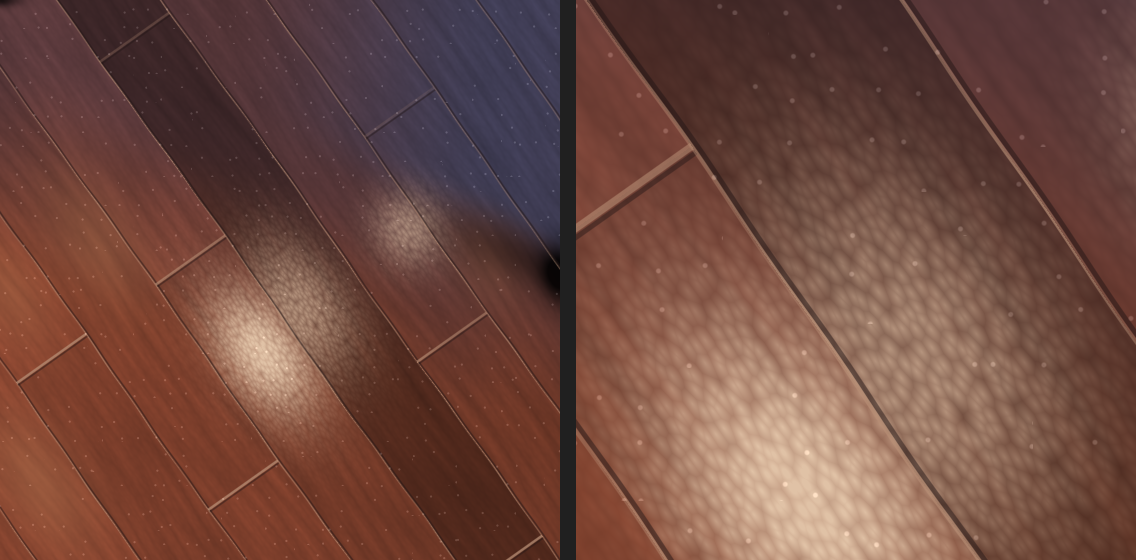
Left, the full canvas; right, a detail of the centre.
This texture is drawn by a WebGL 1 fragment shader. Its source:

```glsl
precision highp float;
uniform vec2 u_resolution;

// Plank layout
const vec2 ACROSS = vec2(0.816, -0.578);
const vec2 ALONG = vec2(0.578, 0.816);
const float PLANK_WIDTH = 0.1523;
const float PLANK_LENGTH = 1.147;
const float SEAM_START = 0.0833;
const float JOINT_START = 0.5755;
const float SEAM_HALF = 0.0012;
const float JOINT_HALF = 0.0022;
const float DARK_ROW = 0.0;
const float GLOSSY_ROW = -1.0;

// Colours
const vec3 MAUVE = vec3(0.34, 0.215, 0.225);
const vec3 RED_BROWN = vec3(0.52, 0.26, 0.18);
const vec3 BLUE_SHADE = vec3(0.25, 0.24, 0.335);
const vec3 AMBER = vec3(0.64, 0.41, 0.28);
const vec3 GLEAM = vec3(0.88, 0.76, 0.65);
const vec3 SEAM_LIGHT = vec3(0.72, 0.56, 0.46);
const vec3 GROOVE = vec3(0.13, 0.08, 0.08);

vec2 hash2(vec2 p) {
  return fract(sin(vec2(dot(p, vec2(127.1, 311.7)), dot(p, vec2(269.5, 183.3)))) * 43758.5);
}

// Distance to the nearest scattered point
float cellular(vec2 p) {
  vec2 cell = floor(p);
  float nearest = 1.5;
  for (int y = -1; y <= 1; y++) {
    for (int x = -1; x <= 1; x++) {
      vec2 g = cell + vec2(float(x), float(y));
      nearest = min(nearest, length(g + hash2(g) - p));
    }
  }
  return nearest;
}

float glow(vec2 p, vec2 center, vec2 radius) {
  vec2 q = (p - center) / radius;
  return exp(-dot(q, q));
}

float line(float dist, float halfWidth, float px) {
  return 1.0 - smoothstep(halfWidth - px, halfWidth + px, abs(dist));
}

void main() {
  vec2 p = gl_FragCoord.xy / u_resolution;
  p.y = 1.0 - p.y;
  float px = 0.8 / min(u_resolution.x, u_resolution.y);

  // Floor coordinates: x across the planks, y along them
  vec2 f = vec2(dot(p, ACROSS), dot(p, ALONG));
  float bend = 0.0015 * sin(f.y * 9.0) + 0.0006 * sin(f.y * 41.0);
  float across = (f.x + bend - SEAM_START) / PLANK_WIDTH;
  float row = floor(across);
  float seam = (fract(across + 0.5) - 0.5) * PLANK_WIDTH;

  // End joints staggered by thirds of a plank
  float stagger = mod(1.0 - abs(row + 2.0), 3.0) / 3.0;
  float along = (f.y - JOINT_START) / PLANK_LENGTH - stagger;
  float joint = (fract(along + 0.5) - 0.5) * PLANK_LENGTH;
  vec2 plank = vec2(row, floor(along));

  // Warm and cold light
  float drift = 0.025 * sin(f.x * 19.0 + 2.0 * sin(f.y * 6.0));
  float warm = smoothstep(0.08, 0.52, p.y - 0.3 * p.x + drift);
  float edge = p.y - 0.33 - 0.5 * (p.x - 0.75) + drift * 0.5;
  float cold = smoothstep(0.38, 0.9, p.x) * (1.0 - smoothstep(-0.04, 0.06, edge));
  vec3 color = mix(MAUVE, RED_BROWN * (1.0 - 0.15 * p.x), warm);
  color = mix(color, BLUE_SHADE, cold);

  // Tone of each plank and its grain
  float tone = 0.94 + 0.12 * hash2(plank + 5.0).x;
  if (row == DARK_ROW) tone *= 0.7;
  float wave = f.x + 0.008 * sin(f.y * 8.0 + row * 2.3);
  float streak = cellular(vec2(wave * 55.0, f.y * 6.0) + plank * 7.3);
  float fiber = sin(wave * 230.0 + row) + 0.6 * sin(wave * 610.0 + 3.0 * sin(f.y * 13.0));
  float fleck = cellular(vec2(f.x * 170.0, f.y * 75.0));
  color *= tone * (1.07 - 0.17 * streak + 0.018 * fiber + 0.05 * (0.5 - fleck));

  // Soft amber reflections
  float amber = 0.45 * glow(f, vec2(-0.11, 0.45), vec2(0.07, 0.13))
              + 0.50 * glow(f, vec2(-0.44, 0.74), vec2(0.07, 0.14))
              + 0.40 * glow(f, vec2(-0.29, 0.43), vec2(0.06, 0.11))
              + 0.30 * glow(f, vec2(0.44, 0.88), vec2(0.06, 0.08));
  color = mix(color, AMBER, amber * (1.1 - 0.3 * streak));

  // Bright reflections, broken up by the lacquer
  float sheen = glow(f, vec2(0.02, 0.785), vec2(0.075, 0.125));
  sheen *= row == GLOSSY_ROW ? 0.95 : 0.4;
  if (row == DARK_ROW) sheen += 0.5 * glow(f, vec2(0.13, 0.755), vec2(0.075, 0.13));
  sheen += 0.5 * glow(f, vec2(0.359, 0.757), vec2(0.06, 0.065));
  float sparkle = mix(1.45 - fleck, 1.0, sheen * 0.7);
  color = mix(color, GLEAM, clamp(sheen * sparkle, 0.0, 1.0));

  // Cast shadow below the cold area and at the borders
  float shadow = 0.5 * exp(-pow((edge - 0.05) / 0.05, 2.0)) * smoothstep(0.68, 1.0, p.x);
  shadow += 0.7 * glow(p, vec2(1.0, 0.48), vec2(0.03, 0.05));
  shadow += 0.7 * glow(p, vec2(0.0), vec2(0.035, 0.012));
  color *= 1.0 - min(shadow, 0.9);

  // Seams and joints: dark groove beside a worn light edge
  float wear = 0.5 + 0.3 * sin(f.y * 11.0 + row * 2.1) + 0.2 * sin(f.y * 37.0 + row);
  float lit = (0.35 + 0.65 * warm) * (1.0 - 0.6 * cold);
  color = mix(color, GROOVE, 0.5 * line(seam - 0.0028, 0.0015, px));
  color = mix(color, GROOVE, 0.45 * line(joint - 0.0045, 0.0015, px));
  float seamGain = 0.25 + 0.45 * wear * (1.0 - 0.7 * cold) + 0.3 * sheen;
  color = mix(color, SEAM_LIGHT, clamp(seamGain, 0.0, 1.0) * line(seam, SEAM_HALF, px));
  color = mix(color, SEAM_LIGHT, 0.75 * lit * line(joint, JOINT_HALF, px));

  // Sparse dust
  vec2 dustCell = p * 38.0;
  float dust = 1.0 - smoothstep(0.03, 0.06 + px * 38.0, cellular(dustCell));
  color += 0.13 * dust * step(0.6, hash2(floor(dustCell)).y);

  gl_FragColor = vec4(clamp(color, 0.0, 1.0), 1.0);
}
```
